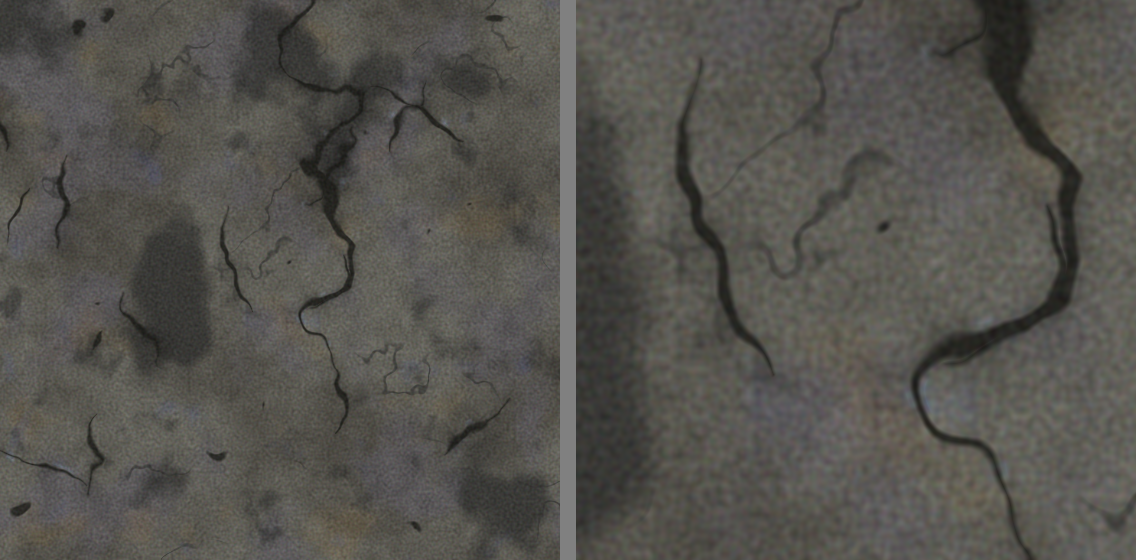
Left, the full canvas; right, a detail of the centre.
Write a Shadertoy shader that draws this texture.

```glsl
#define STAIN_SCALE 3.6
#define STAIN_DEPTH 0.82
#define CRACK_WARP 0.09
#define MAIN_WIDTH 0.0055
#define SHORT_WIDTH 0.0045
#define SHORT_CRACKS 13
#define PITS 12
#define EDGE 0.0035
#define GRAIN_SCALE 215.0
#define GRAIN 0.085
#define TINT_GRAIN 0.045

const vec3 DULL_STONE = vec3(0.305, 0.295, 0.268);
const vec3 PALE_STONE = vec3(0.390, 0.385, 0.355);
const vec3 VIOLET_STONE = vec3(0.355, 0.345, 0.360);
const vec3 STAIN = vec3(0.200, 0.200, 0.192);
const vec3 CREVICE = vec3(0.115, 0.115, 0.100);
const vec3 BLUE_FLECK = vec3(0.43, 0.48, 0.55);

vec2 hash2(vec2 p) {
    vec3 q = fract(p.xyx * vec3(0.1031, 0.1030, 0.0973));
    q += dot(q, q.yzx + 33.33);
    return fract((q.xx + q.yz) * q.zy);
}

float corner(vec2 cell, vec2 f, vec2 o) {
    return dot(hash2(cell + o) * 2.0 - 1.0, f - o);
}

float gradientNoise(vec2 p) {
    vec2 c = floor(p), f = p - c;
    vec2 u = f * f * f * (f * (f * 6.0 - 15.0) + 10.0);
    float low = mix(corner(c, f, vec2(0)), corner(c, f, vec2(1, 0)), u.x);
    float high = mix(corner(c, f, vec2(0, 1)), corner(c, f, vec2(1)), u.x);
    return mix(low, high, u.y);
}

float fbm(vec2 p, int octaves) {
    float sum = 0.0, amp = 1.0;
    for (int i = 0; i < octaves; i++) {
        sum += amp * gradientNoise(p);
        p = mat2(1.6, 1.2, -1.2, 1.6) * p + 17.3;
        amp *= 0.5;
    }
    return sum;
}

// Signed gap to the long winding crack, negative inside
float mainCrack(vec2 p, float width) {
    float phase = 24.0 * (p.y - 0.755), swing = 0.062 * p.y;
    float slope = swing * 24.0 * cos(phase);
    float d = abs(p.x - 0.585 - swing * sin(phase)) / sqrt(1.0 + slope * slope);
    return d - width * smoothstep(0.2, 0.3, p.y) + 0.03 * smoothstep(0.25, 0.2, p.y) * 0.0
         + 0.3 * smoothstep(0.24, 0.18, p.y);
}

// Tapered short cracks at hashed places, mostly upright
float shortCracks(vec2 p, float width) {
    float d = 1.0;
    for (int i = 0; i < SHORT_CRACKS; i++) {
        vec2 a = hash2(vec2(float(i) * 7.0 + 3.0, 41.0));
        vec2 b = hash2(vec2(float(i) * 5.0 + 9.0, 83.0));
        float angle = (b.x - 0.5) * 2.6;
        vec2 dir = vec2(sin(angle), cos(angle));
        vec2 r = p - a;
        float len = mix(0.03, 0.11, b.y);
        float t = clamp(dot(r, dir) / len, -1.0, 1.0);
        d = min(d, length(r - dir * len * t) - width * (1.0 - 0.9 * t * t));
    }
    return d;
}

float pits(vec2 p) {
    float d = 1.0;
    for (int i = 0; i < PITS; i++) {
        vec2 a = hash2(vec2(float(i) * 11.0 + 5.0, 127.0));
        float size = hash2(vec2(float(i) * 3.0 + 1.0, 59.0)).x;
        d = min(d, length((p - a) * vec2(0.85, 1.1)) - mix(0.003, 0.022, size * size * size));
    }
    return d;
}

void mainImage(out vec4 fragColor, in vec2 fragCoord) {
    vec2 p = fragCoord / iResolution.y;

    // Mottled stone with warm and violet patches
    float broad = fbm(p * 4.0 + 2.7, 5);
    vec3 col = mix(DULL_STONE, PALE_STONE, smoothstep(-0.45, 0.35, broad));
    col = mix(col, VIOLET_STONE, 0.75 * smoothstep(0.0, 0.35, fbm(p * 5.0 + 31.0, 4)));
    col += vec3(0.035, 0.015, -0.015) * smoothstep(0.15, 0.6, fbm(p * 9.0 + 57.0, 4));
    col += vec3(-0.015, -0.005, 0.045) * smoothstep(0.25, 0.65, fbm(p * 13.0 + 73.0, 3));
    col += 0.045 * fbm(p * 28.0 + 11.0, 3);

    // Soft damp stains and smaller blotches
    float stain = smoothstep(0.13, 0.40, fbm(p * STAIN_SCALE + 8.4, 5));
    float blotch = smoothstep(0.22, 0.55, fbm(p * 10.0 + 91.0, 4));
    col = mix(col, STAIN, max(STAIN_DEPTH * stain, 0.6 * blotch));

    // Cracks in warped space, with ragged width and a dim halo
    vec2 warp = vec2(fbm(p * 5.0 + 5.2, 4), fbm(p * 5.0 + 47.1, 4));
    vec2 q = p + CRACK_WARP * warp;
    float ragged = clamp(1.0 + 1.6 * fbm(p * 11.0 + 23.0, 3), 0.25, 2.0);
    float gap = min(mainCrack(q, MAIN_WIDTH * ragged), shortCracks(q, SHORT_WIDTH * ragged));
    float halo = exp(-max(gap, 0.0) / 0.014);
    col *= 1.0 - 0.25 * halo * smoothstep(-0.3, 0.3, fbm(p * 16.0 + 3.0, 3));
    float hairline = 1.0 - smoothstep(0.005, 0.035, abs(fbm(p * 6.0 + 65.0, 4)));
    hairline *= smoothstep(0.08, 0.35, fbm(p * 5.0 + 13.0, 3));
    col = mix(col, STAIN, 0.65 * hairline);
    float fleck = smoothstep(0.25, 0.42, gradientNoise(p * 27.0 + 19.0));
    col = mix(col, BLUE_FLECK, 0.6 * fleck * exp(-abs(gap - 0.007) / 0.006));
    col = mix(col, CREVICE, 0.85 * (1.0 - smoothstep(-EDGE, EDGE, gap)));

    // Chipped pits
    float pit = pits(p + 0.022 * vec2(fbm(p * 24.0, 2), fbm(p * 24.0 + 37.0, 2)));
    col = mix(col, CREVICE, 0.8 * (1.0 - smoothstep(-EDGE, EDGE, pit)));

    // Fine grain, partly coloured
    vec2 g = p * GRAIN_SCALE;
    vec3 tint = vec3(gradientNoise(g + 7.7), gradientNoise(g + 151.3), gradientNoise(g + 333.9));
    col += (GRAIN * gradientNoise(g * 0.8 + 71.5) + TINT_GRAIN * tint) * (0.4 + 1.8 * col.g);
    fragColor = vec4(clamp(col, 0.0, 1.0), 1.0);
}
```
